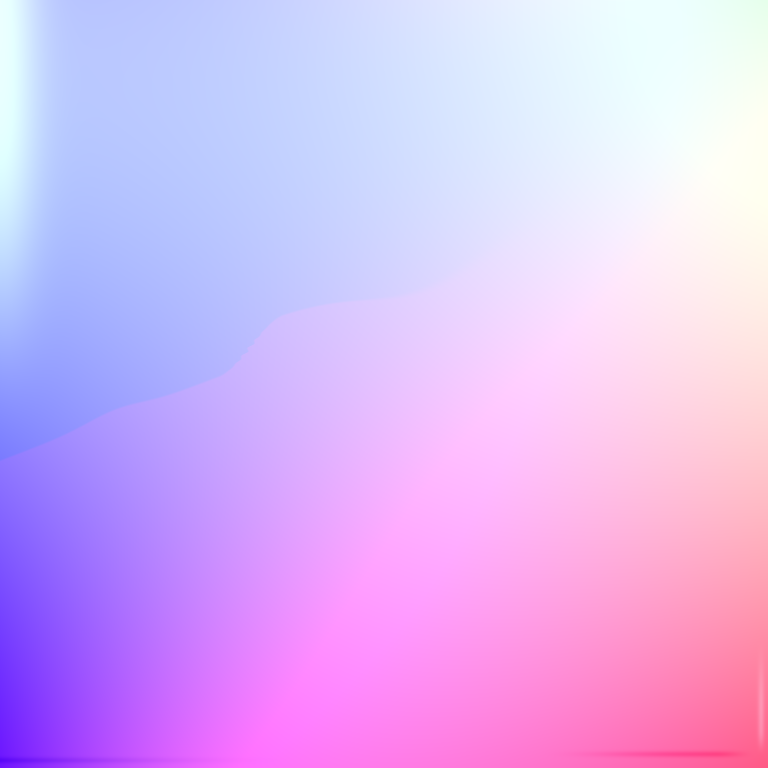
This background is drawn by a three.js fragment shader. Its source:

```glsl
// A soft pastel mesh gradient: violet and magenta below, periwinkle and white above.
// Four colour rows are blended by cubic weights; values past 1 clip into soft creases.
// A wavy ridge cools the upper left, then a side glow and thin border seams are added.
varying vec2 vUv;

// Mesh colours, left to right, for rows at heights 0, 1/3, 2/3 and 1
const vec3 FLOOR_VIOLET   = vec3(0.43, 0.08, 1.25);
const vec3 FLOOR_MAGENTA  = vec3(1.03, 0.44, 1.00);
const vec3 FLOOR_PINK     = vec3(1.30, 0.46, 0.82);
const vec3 FLOOR_ROSE     = vec3(1.40, 0.35, 0.52);
const vec3 LOW_INDIGO     = vec3(0.52, 0.40, 1.20);
const vec3 LOW_ORCHID     = vec3(0.83, 0.62, 1.15);
const vec3 LOW_PINK       = vec3(1.10, 0.71, 0.97);
const vec3 LOW_SALMON     = vec3(1.25, 0.72, 0.76);
const vec3 HIGH_BLUE      = vec3(0.71, 0.70, 1.20);
const vec3 HIGH_LAVENDER  = vec3(0.81, 0.77, 1.20);
const vec3 HIGH_MIST      = vec3(0.92, 0.88, 1.06);
const vec3 HIGH_CREAM     = vec3(1.10, 0.97, 0.92);
const vec3 TOP_BLUE       = vec3(0.80, 0.77, 1.10);
const vec3 TOP_PERIWINKLE = vec3(0.84, 0.80, 1.15);
const vec3 TOP_MIST       = vec3(0.92, 0.94, 1.10);
const vec3 TOP_MINT       = vec3(0.90, 1.04, 0.92);

// Ridge between the cool and warm halves
const float RIDGE_BASE   = 0.40;
const float RIDGE_SLOPE  = 0.385;
const float RIDGE_STEP   = 0.05;
const float RIDGE_DIP    = 0.04;
const float RIDGE_SWELL  = 0.009;
const float RIDGE_TEETH  = 0.0025;
const vec3  COOL_SHIFT   = vec3(-0.08, 0.01, 0.0);

// Glow and seams
const vec3  GLOW_TINT    = vec3(0.20, 0.24, 0.0);
const float GLOW_WIDTH   = 0.048;
const vec3  ROSE_SEAM    = vec3(0.0, -0.13, -0.09);
const vec3  VIOLET_SEAM  = vec3(-0.08, -0.06, -0.03);
const vec3  PALE_STREAK  = vec3(0.0, 0.14, 0.12);
const float SEAM_WIDTH   = 0.004;

float bell(float x, float center, float width) {
  float d = (x - center) / width;
  return exp(-d * d);
}

// Cubic weights that pass through four evenly spaced nodes
vec4 cubicWeights(float t) {
  float s = 3.0 * t;
  float a = s - 1.0, b = s - 2.0, c = s - 3.0;
  return vec4(-a * b * c / 6.0, s * b * c / 2.0, -s * a * c / 2.0, s * a * b / 6.0);
}

vec3 blend(vec4 w, vec3 a, vec3 b, vec3 c, vec3 d) {
  return w.x * a + w.y * b + w.z * c + w.w * d;
}

vec3 meshColor(vec2 p) {
  vec4 w = cubicWeights(p.x);
  return blend(cubicWeights(p.y),
    blend(w, FLOOR_VIOLET, FLOOR_MAGENTA, FLOOR_PINK, FLOOR_ROSE),
    blend(w, LOW_INDIGO, LOW_ORCHID, LOW_PINK, LOW_SALMON),
    blend(w, HIGH_BLUE, HIGH_LAVENDER, HIGH_MIST, HIGH_CREAM),
    blend(w, TOP_BLUE, TOP_PERIWINKLE, TOP_MIST, TOP_MINT));
}

float ridgeHeight(vec2 p) {
  float x = p.x + RIDGE_TEETH * sin(p.y * 600.0) * bell(p.y, 0.545, 0.018);
  return RIDGE_BASE + RIDGE_SLOPE * x
    + RIDGE_STEP * smoothstep(0.285, 0.37, x)
    - RIDGE_DIP * bell(x, 0.555, 0.11)
    + RIDGE_SWELL * bell(x, 0.15, 0.05);
}

void main() {
  vec2 p = vUv;
  vec3 color = meshColor(p);

  // Cool side of the ridge, softer and fainter to the right
  float softness = 0.002 + 0.04 * smoothstep(0.45, 0.9, p.x);
  float ridge = ridgeHeight(p);
  float cool = smoothstep(ridge - softness, ridge + softness, p.y);
  color += COOL_SHIFT * cool * (1.0 - smoothstep(0.2, 0.8, p.x));
  color = clamp(color, 0.0, 1.0);

  // Pale glow on the upper left side
  color += GLOW_TINT * bell(p.x, 0.0, GLOW_WIDTH) * smoothstep(0.4, 0.85, p.y);

  // Thin seams near the lower border and a streak on the right
  float roseSpan = smoothstep(0.7, 0.9, p.x) * (1.0 - smoothstep(0.93, 0.985, p.x));
  color += ROSE_SEAM * roseSpan * bell(p.y, 0.018, SEAM_WIDTH);
  color += VIOLET_SEAM * (1.0 - smoothstep(0.0, 0.4, p.x)) * bell(p.y, 0.01, SEAM_WIDTH);
  float streakSpan = smoothstep(0.015, 0.05, p.y) * (1.0 - smoothstep(0.07, 0.17, p.y));
  color += PALE_STREAK * streakSpan * bell(p.x, 0.991, SEAM_WIDTH);

  gl_FragColor = vec4(clamp(color, 0.0, 1.0), 1.0);
}
```
